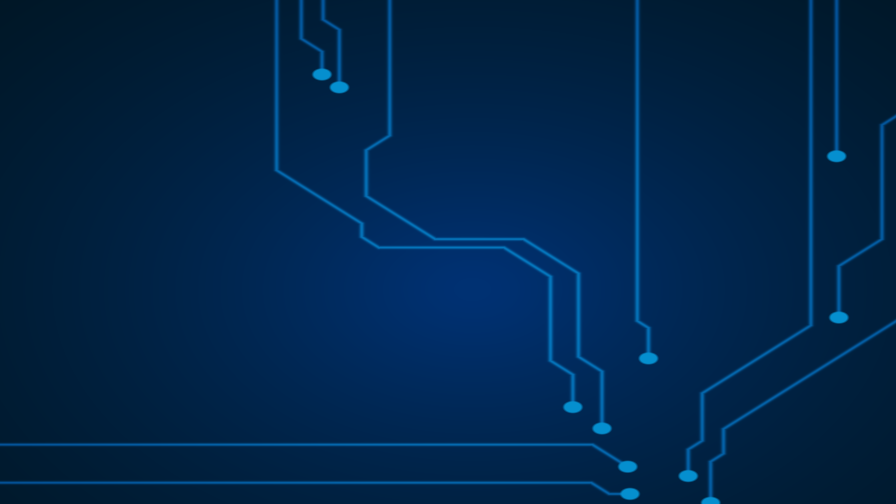
Reproduce this background procedurally as a WebGL 2 fragment shader.

```glsl
#version 300 es
precision highp float;

uniform vec2 u_resolution;
out vec4 outColor;

// Canvas units: 16 wide, 9 high
const vec2 CANVAS = vec2(16.0, 9.0);
const vec2 SQUASH = vec2(0.625, 1.0);   // shapes are stretched sideways
const float WIRE_WIDTH = 0.026;
const float WIRE_OPACITY = 0.9;
const float PAD_RADIUS = 0.104;
const float PAD_BLUR = 0.02;

const vec2 GLOW_CENTER = vec2(8.44, 3.83);
const vec3 GLOW_COLOR = vec3(0.0, 0.202, 0.485);
const vec3 GLOW_FALLOFF = vec3(9.0, 9.0, 6.3);
const float GLOW_SOFTNESS = 0.5;
const vec3 WIRE_NEAR = vec3(0.02, 0.50, 0.78);
const vec3 WIRE_FAR = vec3(0.01, 0.30, 0.60);
const float WIRE_FADE = 5.0;
const vec3 PAD_COLOR = vec3(0.02, 0.56, 0.81);

// Link: bend x, bend y, next x, end y (diagonal, then vertical)
const int WINDING_LINKS = 4;
const vec4 WINDING[8] = vec4[8](
    vec4(4.94, 5.96, 6.46, 4.77), vec4(6.46, 4.77, 6.77, 4.58),
    vec4(9.00, 4.58, 9.83, 2.56), vec4(9.83, 2.56, 10.23, 1.73),
    vec4(6.96, 6.58, 6.54, 5.50), vec4(6.54, 5.50, 7.77, 4.73),
    vec4(9.35, 4.73, 10.33, 2.63), vec4(10.33, 2.63, 10.75, 1.35));

const int STEPPED_LINKS = 2;
const vec4 STEPPED[6] = vec4[6](
    vec4(14.48, 3.19, 12.54, 1.13), vec4(12.54, 1.13, 12.29, 0.50),
    vec4(16.25, 7.08, 15.75, 4.73), vec4(15.75, 4.73, 14.98, 3.33),
    vec4(16.25, 3.42, 12.92, 0.90), vec4(12.92, 0.90, 12.69, 0.02));

const vec4 HANGING[4] = vec4[4](
    vec4(5.38, 8.31, 5.75, 7.67), vec4(5.77, 8.65, 6.06, 7.44),
    vec4(11.38, 3.27, 11.58, 2.60), vec4(14.94, 8.00, 14.94, 6.21));

// Side wire: bend x, height, elbow x, pad x
const vec4 SIDE[2] = vec4[2](
    vec4(10.58, 1.06, 11.21, 11.21), vec4(10.56, 0.38, 10.88, 11.25));

vec2 pen;
float wireDist = 1e3;
float padDist = 1e3;

float segmentDistance(vec2 p, vec2 a, vec2 b) {
    vec2 pa = (p - a) * SQUASH;
    vec2 ba = (b - a) * SQUASH;
    float t = clamp(dot(pa, ba) / max(dot(ba, ba), 1e-6), 0.0, 1.0);
    return length(pa - ba * t);
}

void lineTo(vec2 p, vec2 target) {
    wireDist = min(wireDist, segmentDistance(p, pen, target));
    pen = target;
}

void addPad(vec2 p) {
    padDist = min(padDist, length((p - pen) * SQUASH) - PAD_RADIUS);
}

// Diagonals all share one slope
vec2 elbow(vec4 link) {
    return vec2(link.z, link.y - abs(link.z - link.x) * SQUASH.x);
}

void addLink(vec2 p, vec4 link, bool first, bool last) {
    if (first) pen = vec2(link.x, CANVAS.y + 0.5);
    lineTo(p, link.xy);
    lineTo(p, elbow(link));
    lineTo(p, link.zw);
    if (last) addPad(p);
}

void addSideWire(vec2 p, vec4 side) {
    pen = vec2(-0.5, side.y);
    lineTo(p, side.xy);
    lineTo(p, elbow(side));
    lineTo(p, vec2(side.w, pen.y));
    addPad(p);
}

void main() {
    vec2 p = gl_FragCoord.xy / u_resolution * CANVAS;
    float pixel = CANVAS.y / u_resolution.y;

    // Circuit distances
    for (int i = 0; i < WINDING.length(); i++) {
        int k = i % WINDING_LINKS;
        addLink(p, WINDING[i], k == 0, k == WINDING_LINKS - 1);
    }
    for (int i = 0; i < STEPPED.length(); i++) {
        int k = i % STEPPED_LINKS;
        addLink(p, STEPPED[i], k == 0, k == STEPPED_LINKS - 1);
    }
    for (int i = 0; i < HANGING.length(); i++) addLink(p, HANGING[i], true, true);
    for (int i = 0; i < SIDE.length(); i++) addSideWire(p, SIDE[i]);

    // Radial glow
    float r = length(vec3((p - GLOW_CENTER) * SQUASH, GLOW_SOFTNESS));
    vec3 color = GLOW_COLOR * exp(-r / GLOW_FALLOFF);

    // Soft wires, brighter near the glow
    vec3 wireColor = mix(WIRE_FAR, WIRE_NEAR, exp(-r * r / (WIRE_FADE * WIRE_FADE)));
    float width = max(WIRE_WIDTH, 0.6 * pixel);
    color = mix(color, wireColor, WIRE_OPACITY * exp(-wireDist * wireDist / (width * width)));

    // Pads
    float blur = max(PAD_BLUR, 0.6 * pixel);
    color = mix(color, PAD_COLOR, 1.0 - smoothstep(-blur, blur, padDist));

    outColor = vec4(color, 1.0);
}
```
